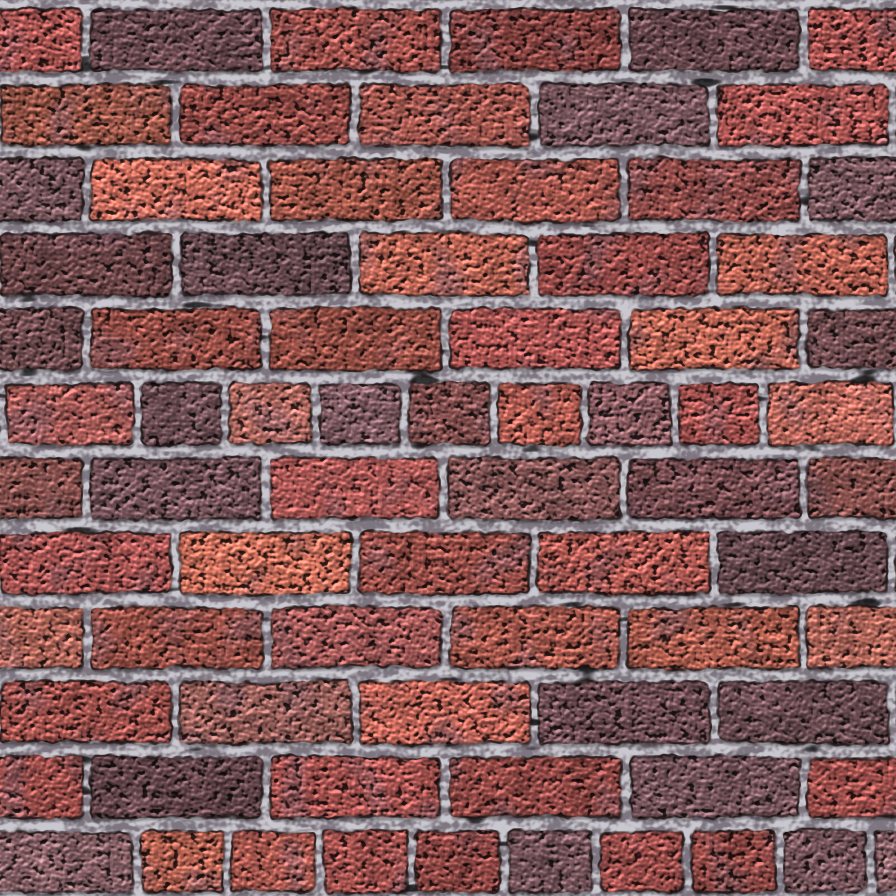
Give the GLSL for this texture, as a Shadertoy shader.

```glsl
// Weathered red brick wall: twelve courses, five stretchers wide, with every
// sixth course laid as headers. Each brick is a rounded box distance with a
// warped outline; gradient noise supplies pits, stains and rough pale mortar.

vec2 hash2(vec2 p) {
    vec3 q = fract(p.xyx * vec3(0.1031, 0.1030, 0.0973));
    q += dot(q, q.yzx + 33.33);
    return fract((q.xx + q.yz) * q.zy);
}

float corner(vec2 cell, vec2 offset) {
    float angle = 6.2832 * hash2(cell).x;
    return dot(vec2(cos(angle), sin(angle)), offset);
}

// Gradient noise, roughly -0.7 to 0.7
float noise(vec2 p) {
    vec2 i = floor(p), f = p - i, e = vec2(1, 0);
    vec2 w = f * f * f * (f * (f * 6.0 - 15.0) + 10.0);
    return mix(mix(corner(i, f), corner(i + e, f - e), w.x),
               mix(corner(i + e.yx, f - e.yx), corner(i + 1.0, f - 1.0), w.x), w.y);
}

// Height of the pitted brick face
float grain(vec2 p) {
    return 0.62 * noise(p * vec2(95, 120)) + 0.5 * noise(p * vec2(200, 235) + 7.3);
}

// Signed distance to the brick at p, negative inside; id names that brick
float brickDistance(vec2 p, out vec2 id) {
    float t = (1.0 - p.y) * 12.0 - 0.04;
    float row = mod(floor(t), 12.0);
    float perCourse = 5.0, start, len = 1.0, u;

    if (mod(row, 6.0) > 4.5) {
        // Header course: a run of short bricks closed by longer ones
        bool upper = row < 6.0;
        float count = upper ? 7.0 : 8.0;
        float closer = upper ? 1.5 : 1.75;
        perCourse = upper ? 10.0 : 9.75;
        u = fract(p.x - 0.152) * perCourse;
        start = floor(u);
        if (u >= count) {
            len = closer;
            start = count + floor((u - count) / closer) * closer;
        }
    } else {
        // Stretcher course: half-brick shift on alternate rows
        float shift = mod(row, 2.0) < 0.5 ? 0.485 : -0.02;
        u = fract(p.x - shift / 5.0) * 5.0;
        start = floor(u);
    }

    id = vec2(start, row);
    vec2 local = vec2((u - start - 0.5 * len) / perCourse, (fract(t) - 0.5) / 12.0);
    vec2 halfSize = 0.5 * vec2(len / perCourse, 1.0 / 12.0) - vec2(0.0045, 0.0072);
    halfSize -= 0.0012 * hash2(id + 41.0);
    vec2 q = abs(local) - halfSize + 0.005;
    return length(max(q, 0.0)) + min(max(q.x, q.y), 0.0) - 0.005;
}

void mainImage(out vec4 fragColor, in vec2 fragCoord) {
    vec2 uv = fragCoord / iResolution.xy;
    float soft = max(1.0 / iResolution.y, 0.0008);
    vec2 light = vec2(-0.0012, 0.0026);

    // Uneven courses and chipped outlines
    vec2 p = uv;
    p += 0.0035 * vec2(noise(uv * 9.0), noise(uv * 9.0 + 31.0));
    p += 0.0032 * vec2(noise(uv * 45.0 + 5.0), noise(uv * 45.0 + 67.0));
    vec2 id, unusedId;
    float d = brickDistance(p, id) + 0.0022 * noise(uv * 130.0);
    float dAbove = brickDistance(p + vec2(-0.001, 0.004), unusedId);

    // Brick tone: red to orange, with some purple-grey and dark ones
    vec2 tint = hash2(id * 3.7 + 11.0), burn = hash2(id * 5.3 + 29.0);
    vec3 brick = mix(vec3(0.58, 0.29, 0.28), vec3(0.71, 0.39, 0.32), tint.x * tint.x);
    brick = mix(brick, vec3(0.40, 0.31, 0.34), 0.85 * smoothstep(0.68, 0.95, tint.y));
    brick *= mix(0.82, 1.13, burn.x);

    // Stains across the face
    float stain = noise(uv * vec2(22, 17) + id * 2.3);
    brick = mix(brick, vec3(0.47, 0.33, 0.36), 0.55 * smoothstep(0.05, 0.5, stain));
    brick *= 1.0 + 0.25 * noise(uv * vec2(30, 40) + 3.0);

    // Pits, crumbs and light from above
    float g = grain(uv);
    float relief = g - grain(uv + light);
    float pit = smoothstep(0.08, 0.36, -g + 0.08 * (burn.y - 0.5));
    brick *= clamp(1.02 + 0.95 * relief, 0.45, 1.5) * mix(1.0, 0.28, pit);
    brick += 0.09 * smoothstep(0.1, 0.4, relief);
    brick *= mix(0.72, 1.0, smoothstep(0.0, 0.004, -d));

    // Mortar: rough, streaked along the bed, shaded under each brick
    float streak = noise(uv * vec2(28, 110)) + 0.6 * noise(uv * 170.0 + 13.0);
    vec3 mortar = mix(vec3(0.49, 0.46, 0.50), vec3(0.79, 0.78, 0.81),
                      smoothstep(-0.4, 0.35, streak + 0.4 * relief));
    mortar *= mix(0.72, 1.0, smoothstep(-0.002, 0.002, dAbove));
    float hole = smoothstep(0.36, 0.5, noise(uv * vec2(16, 60) + 50.0));
    mortar *= 1.0 - 0.75 * hole;

    // Broken dark crevice where brick meets mortar
    vec3 color = mix(brick, mortar, smoothstep(-soft, soft, d));
    float crevice = 1.0 - smoothstep(0.0003, 0.0024, abs(d - 0.0002));
    crevice *= smoothstep(-0.35, 0.25, noise(uv * 55.0 + 90.0));
    color = mix(color, vec3(0.11, 0.07, 0.07), 0.85 * crevice);

    fragColor = vec4(clamp(color, 0.0, 1.0), 1.0);
}
```
